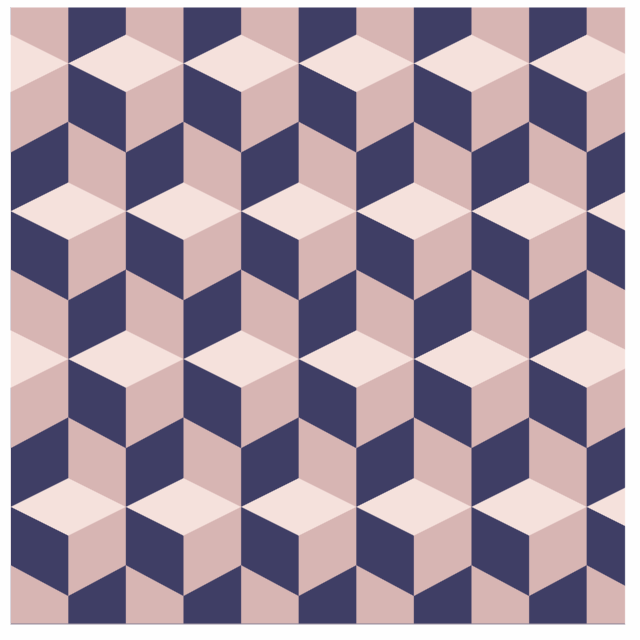
This pattern is drawn by a Shadertoy shader. Its source:

```glsl
// Antialiased step: 1 where the signed distance is positive
float cover(float d) {
    return clamp(0.5 + d * iResolution.y / 1.3, 0.0, 1.0);
}

vec3 cubes(vec2 p) {
    // Rows of cubes, every other one shifted by half a cube
    float row = floor(p.y / 0.231);
    float drop = p.y - row * 0.231;
    float x = (fract(p.x / 0.18 + 0.5 * mod(row, 2.0) + 0.5) - 0.5) * 0.18;
    float u = abs(x) / 0.09;

    // Side faces swap tones across the vertical edges and the lower fold
    float right = cover(sign(x) * min(abs(x), 0.09 - abs(x)));
    float below = cover(0.9 * (drop - 0.1393 + 0.0482 * u));
    float rose = right + below - 2.0 * right * below;
    vec3 side = mix(vec3(0.247, 0.245, 0.396), vec3(0.845, 0.708, 0.702), rose);

    // Lids: this row's lower half and the next row's upper half
    float lowerHalf = 0.0449 * (1.0 - u) - drop;
    float upperHalf = drop - 0.231 + 0.0449 * u;
    float lid = cover(0.9 * max(lowerHalf, upperHalf));
    return mix(side, vec3(0.961, 0.882, 0.863), lid);
}

void mainImage(out vec4 fragColor, in vec2 fragCoord) {
    vec2 uv = fragCoord / iResolution.xy;
    uv.y = 1.0 - uv.y;
    vec3 color = cubes(uv - vec2(0.1967, 0.099));

    // Thin grey rule along the bottom of the panel
    color = mix(color, vec3(0.57, 0.53, 0.6), cover(uv.y - 0.974));

    // White margin
    vec2 inset = min(uv - vec2(0.0169, 0.0117), vec2(0.9766, 0.9757) - uv);
    color = mix(vec3(0.995), color, cover(min(inset.x, inset.y)));
    fragColor = vec4(color, 1.0);
}
```
